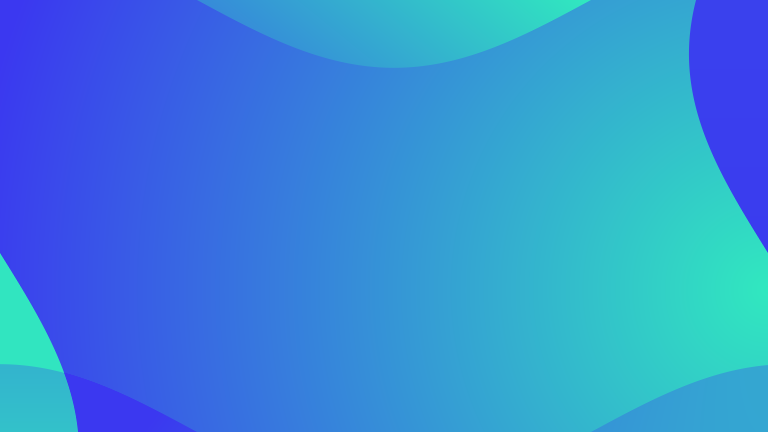
Write a WebGL 1 fragment shader that draws this background.

```glsl
precision highp float;

uniform vec2 u_resolution;

// Pixel-wide coverage of the region where the signed depth is positive
float coverage(float depth) {
    return clamp(0.5 + depth * u_resolution.y, 0.0, 1.0);
}

void main() {
    // Canvas spans 16/9 by 1
    vec2 p = gl_FragCoord.xy / u_resolution * vec2(16.0 / 9.0, 1.0);

    // Cosine borders: one runs along x, the other along y
    float crest = 0.157 * cos(3.445 * (p.x - 0.912));
    float bulge = 0.183 * cos(3.41 * (p.y - 0.875));

    // Blend runs from blue (0) to green (1), glowing from the right
    float blend = clamp(1.0 - distance(p, vec2(1.778, 0.329)) / 1.852, 0.0, 1.0);

    // Upper wave
    float topBlend = 0.47 + 0.59 * (p.x - 0.463) - 0.73 * (1.0 - p.y);
    blend = mix(blend, clamp(topBlend, 0.0, 1.0), coverage(crest - 1.0 + p.y));

    // Blue right side and green left side
    blend = mix(blend, 0.05 * p.y, coverage(p.x - 16.0 / 9.0 + bulge));
    blend = mix(blend, 0.98, coverage(-bulge - p.x));

    // Lower wave tints everything beneath it toward blue
    blend -= (0.2 + 0.5 * p.y) * coverage(-crest - p.y);

    vec3 blue = vec3(0.23, 0.22, 0.94);
    vec3 green = vec3(0.19, 0.91, 0.75);
    gl_FragColor = vec4(mix(blue, green, clamp(blend, 0.0, 1.0)), 1.0);
}
```
